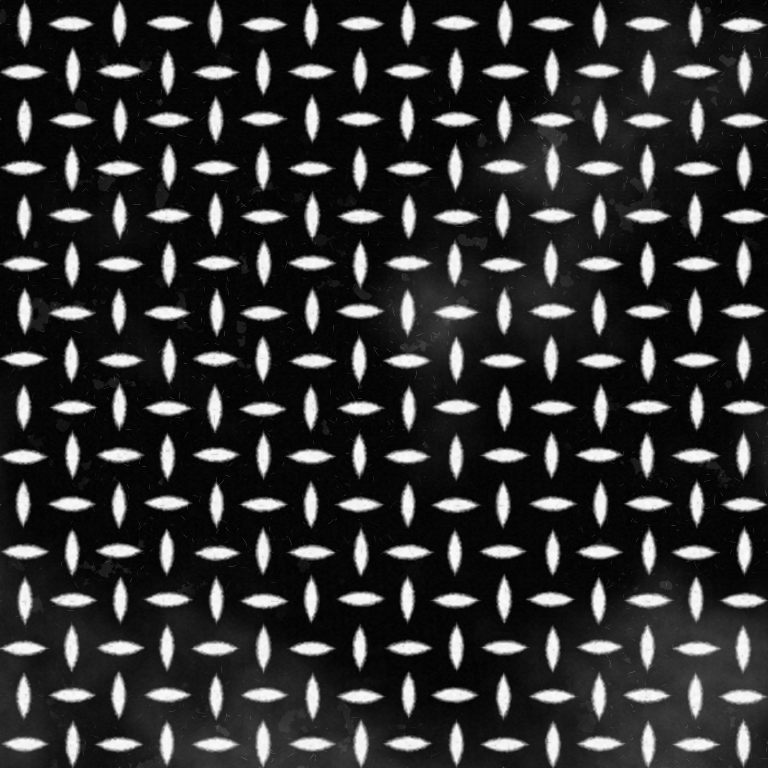
Reproduce this texture procedurally as a WebGL 1 fragment shader.

```glsl
precision highp float;

// Worn black tread plate: a 16 by 16 grid of soft white lenses, upright and flat
// in a checkerboard, each slightly shifted. Layered value noise stains the dark
// metal, and hashed grid cells scatter short scratches and chips over it.

uniform vec2 u_resolution;

float hash(vec2 p) {
  return fract(sin(dot(p, vec2(127.1, 311.7))) * 43758.545);
}

float noise(vec2 p) {
  vec2 i = floor(p);
  vec2 f = fract(p);
  f = f * f * (3.0 - 2.0 * f);
  return mix(mix(hash(i), hash(i + vec2(1.0, 0.0)), f.x),
             mix(hash(i + vec2(0.0, 1.0)), hash(i + vec2(1.0, 1.0)), f.x), f.y);
}

float fbm(vec2 p) {
  float sum = 0.0;
  float weight = 0.5;
  for (int i = 0; i < 5; i++) {
    sum += weight * noise(p);
    p = mat2(1.6, 1.2, -1.2, 1.6) * p + 7.3;
    weight *= 0.5;
  }
  return sum / 0.97;
}

// Signed distance to an upright lens bounded by two arcs
float lens(vec2 p, float halfWidth, float halfLength) {
  float radius = (halfLength * halfLength + halfWidth * halfWidth) / (2.0 * halfWidth);
  return length(vec2(abs(p.x) + radius - halfWidth, p.y)) - radius;
}

// Raised lenses, searched in the neighbouring cells because the tips overlap them
float treads(vec2 uv) {
  vec2 p = uv * 16.0;
  float roughness = (noise(uv * 300.0) - 0.5) * 0.025;
  float nearest = 1.0;
  for (int y = -1; y <= 1; y++) {
    for (int x = -1; x <= 1; x++) {
      vec2 cell = floor(p) + vec2(float(x), float(y));
      vec2 shift = vec2(hash(cell + 3.1), hash(cell + 8.7)) - 0.5;
      vec2 q = p - cell - 0.5 - shift * 0.05;
      if (mod(cell.x + cell.y, 2.0) < 0.5) q = q.yx;
      float size = 0.98 + 0.04 * hash(cell + 5.9);
      nearest = min(nearest, lens(q, 0.19 * size, 0.55 * size));
    }
  }
  return smoothstep(0.0, 0.115, roughness - nearest);
}

// One short, randomly turned scratch in some of the cells
float scratches(vec2 uv, float count) {
  vec2 p = uv * count;
  vec2 cell = floor(p);
  vec2 q = fract(p) - 0.5 - 0.3 * (vec2(hash(cell + 1.7), hash(cell + 4.3)) - 0.5);
  float angle = 6.283 * hash(cell + count);
  vec2 along = vec2(cos(angle), sin(angle));
  float t = dot(q, along);
  float reach = 0.1 + 0.22 * hash(cell + 6.1);
  float bend = (hash(cell + 2.2) - 0.5) * t * t * 1.5;
  float offset = abs(dot(q, vec2(-along.y, along.x)) - bend);
  float width = count * max(0.0009, 0.8 / u_resolution.y);
  float line = 1.0 - smoothstep(0.0, width, offset);
  line *= 1.0 - smoothstep(reach * 0.5, reach, abs(t));
  return line * smoothstep(0.55, 1.0, hash(cell + 9.4));
}

void main() {
  vec2 uv = gl_FragCoord.xy / u_resolution;

  // Stained metal, paler toward the bottom
  float stain = fbm(uv * 4.0 + 2.6) + 0.35 * (0.5 - uv.y);
  float shade = 0.022 + 0.19 * smoothstep(0.4, 0.85, stain);
  shade *= 0.75 + 0.5 * fbm(uv * 45.0);
  shade += 0.025 * (noise(uv * 380.0) - 0.5);

  // Scratches and chips, gathered in worn patches
  float worn = smoothstep(0.3, 0.7, fbm(uv * 6.0 + 31.0));
  for (int i = 0; i < 3; i++) {
    shade += 0.16 * worn * scratches(uv + 0.37 * float(i), 36.0 + 17.0 * float(i));
  }
  shade += 0.09 * worn * smoothstep(0.7, 0.75, fbm(uv * 38.0 + 12.0));

  // Bright tread tops with fine speckle
  float speckle = noise(uv * 240.0 + 5.0);
  float top = 0.98 - 0.05 * speckle - 0.1 * smoothstep(0.84, 1.0, speckle);
  shade = mix(shade, top, treads(uv));

  gl_FragColor = vec4(vec3(clamp(shade, 0.0, 1.0)), 1.0);
}
```
